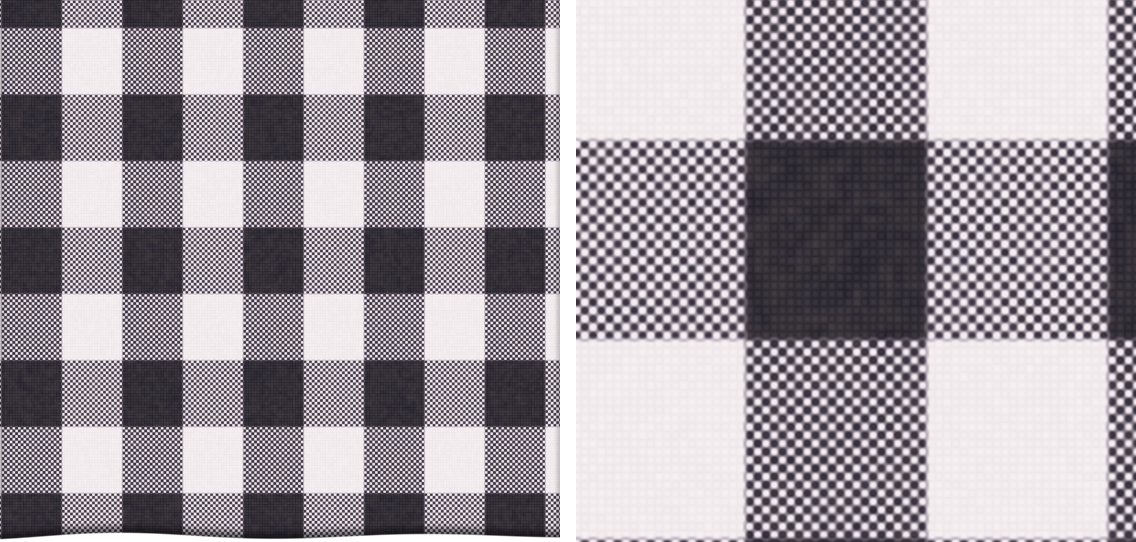
Left: the whole. Right: its middle third, enlarged.
A Shadertoy shader for this texture:

```glsl
// Black and white gingham cloth: dark and light bands of warp and weft
// threads cross in a plain weave, so mixed squares become a fine checker.
// The cloth ends in a softly shaded, wavy hem along the bottom.

const float PI = 3.14159265;

// Sine-free hash of a grid cell, 0 to 1
float hash(vec2 cell) {
    vec3 p = fract(vec3(cell.xyx) * 0.1031);
    p += dot(p, p.yzx + 33.33);
    return fract((p.x + p.y) * p.z);
}

// Smoothly interpolated value noise
float noise(vec2 p) {
    vec2 i = floor(p), f = fract(p);
    f = f * f * (3.0 - 2.0 * f);
    return mix(mix(hash(i), hash(i + vec2(1, 0)), f.x),
               mix(hash(i + vec2(0, 1)), hash(i + vec2(1, 1)), f.x), f.y);
}

// Height of the hem above the lower edge
float hemHeight(float x) {
    return 0.011 + 0.007 * (1.0 - 0.6 * x) * cos(2.0 * PI * (x - 0.22) / 0.55);
}

vec3 gingham(vec2 uv) {
    vec2 threadsPerRepeat = vec2(44.0, 48.0);
    vec2 repeats = (uv - vec2(0.0026, -0.0326)) / vec2(0.2158, 0.2452);
    vec2 thread = repeats * threadsPerRepeat;

    // Dark half of each repeat: x for the warp, y for the weft
    vec2 edge = (0.25 - abs(fract(repeats + 0.25) - 0.5)) * threadsPerRepeat;
    vec2 dark = smoothstep(-0.5, 0.5, edge);

    // Over-and-under weave, fading out when threads get finer than a pixel
    vec2 perPixel = threadsPerRepeat / (vec2(0.2158, 0.2452) * iResolution.xy);
    float visible = 1.0 - smoothstep(0.5, 1.0, max(perPixel.x, perPixel.y));
    float weave = sin(PI * thread.x) * sin(PI * thread.y) * visible;
    float uneven = noise(thread * vec2(0.5, 0.2)) - 0.5;
    float warpOnTop = smoothstep(-0.85, 0.85, weave * (1.0 + 0.3 * uneven) + 0.07);
    float darkness = mix(dark.y, dark.x, warpOnTop);

    // Rounded threads, stray fibres and faint warm flecks
    float relief = (abs(weave) - 0.4) * visible;
    float fibre = (hash(floor(thread)) - 0.5) * visible;
    float fleck = noise(thread * 0.6 + 40.0) - 0.5;
    vec3 lightYarn = vec3(0.947, 0.923, 0.933) + 0.025 * relief + 0.015 * fibre;
    vec3 darkYarn = vec3(0.198, 0.182, 0.212) + 0.06 * relief + 0.03 * fibre
                  + vec3(0.05, 0.04, 0.02) * fleck;
    vec3 color = mix(lightYarn, darkYarn, darkness);

    // Slight violet cast between light and dark yarns
    return color + vec3(0.012, -0.012, 0.02) * 4.0 * darkness * (1.0 - darkness);
}

void mainImage(out vec4 fragColor, in vec2 fragCoord) {
    vec2 uv = fragCoord / iResolution.xy;
    vec3 color = gingham(uv);

    // Shadow at the sides and above the hem
    float side = min(uv.x, 1.0 - uv.x);
    color *= 1.0 - 0.18 * (1.0 - smoothstep(0.0, 0.012, side));
    float aboveHem = uv.y - hemHeight(uv.x);
    color *= 1.0 - 0.5 * (1.0 - smoothstep(0.0, 0.022, aboveHem));

    // White ground below the cloth
    float pixel = 1.0 / iResolution.y;
    color = mix(vec3(1.0), color, smoothstep(-pixel, pixel, aboveHem));
    fragColor = vec4(clamp(color, 0.0, 1.0), 1.0);
}
```
